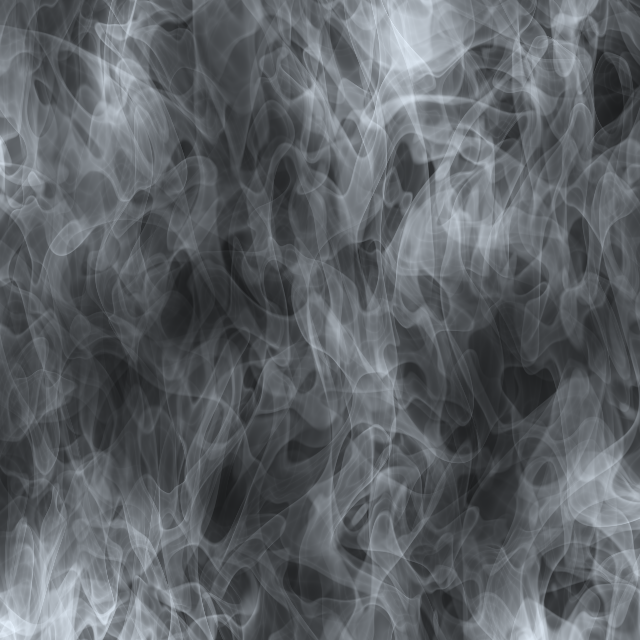
Give the GLSL for this texture, as a three.js fragment shader.

```glsl
// Drifting grey smoke: many translucent sheets are laid over each other.
// Each sheet is a warped noise field that is brightest along its folded edge
// and fades inward; a broad billow field gathers them into bright clumps.

varying vec2 vUv;

const int SHEETS = 22;
const float SCALE_MIN = 2.5;            // cells across the canvas, largest sheet
const float SCALE_MAX = 8.5;            // cells across the canvas, finest sheet
const vec2 STRETCH = vec2(1.3, 0.75);   // makes the wisps taller than wide
const float WARP = 0.6;                 // curl of each sheet, in cells
const float EDGE_WIDTH = 0.004;         // softness of the folded edges
const float STRAND_FREQ = 14.0;         // fine fibres inside a sheet
const float STRAND_GAIN = 0.6;
const float BILLOW_SCALE = 2.6;
const float BILLOW_CONTRAST = 1.4;
const float AMBIENT = 0.08;
const float SMOKE_GAIN = 0.28;
const vec3 TINT = vec3(0.955, 1.0, 1.045);

vec2 hash2(vec2 cell) {
  vec2 k = vec2(dot(cell, vec2(127.1, 311.7)), dot(cell, vec2(269.5, 183.3)));
  return fract(sin(k) * 43758.5453) * 2.0 - 1.0;
}

// Gradient noise, roughly -1 to 1
float noise(vec2 p) {
  vec2 i = floor(p);
  vec2 f = p - i;
  vec2 u = f * f * f * (f * (f * 6.0 - 15.0) + 10.0);
  vec2 e = vec2(0.0, 1.0);
  float low = mix(dot(hash2(i), f), dot(hash2(i + e.yx), f - e.yx), u.x);
  float high = mix(dot(hash2(i + e.xy), f - e.xy), dot(hash2(i + e.yy), f - e.yy), u.x);
  return 1.7 * mix(low, high, u.y);
}

vec2 noise2(vec2 p) {
  return vec2(noise(p), noise(p + vec2(37.2, 17.9)));
}

// Light of a folded sheet: sharp outside, long fade inside
float foldProfile(float x, float width) {
  return smoothstep(-width, width, x) * sqrt(width / (max(x, 0.0) + width));
}

float smokeSheet(vec2 p, float index, float scale) {
  vec2 seed = hash2(vec2(index, 7.0)) * 50.0;
  vec2 q = p * STRETCH * scale + seed;
  q += WARP * noise2(q * 0.8 + 11.3);
  float field = noise(q) + 0.35 * noise(q * 2.1 + 5.7);
  float patchNoise = noise(q * 0.6 + 23.1);

  float level = 0.15 * hash2(vec2(index, 3.0)).x;
  float sheet = foldProfile(field - level, EDGE_WIDTH * scale);
  float strand = 1.0 - abs(sin(field * STRAND_FREQ + patchNoise * 6.0));
  float presence = smoothstep(-0.35, 0.45, patchNoise);
  return sheet * presence * (0.75 + STRAND_GAIN * strand * strand);
}

void main() {
  // Gentle swirl shared by all sheets
  vec2 p = vUv + 0.05 * noise2(vUv * 3.0 + 4.4);

  // Overlapping sheets, from large to fine
  float smoke = 0.0;
  for (int i = 0; i < SHEETS; i++) {
    float index = float(i);
    float scale = mix(SCALE_MIN, SCALE_MAX, index / float(SHEETS - 1));
    smoke += smokeSheet(p, index, scale);
  }

  // Broad density that clumps the smoke
  vec2 b = p * vec2(1.15, 0.85) * BILLOW_SCALE;
  float billow = noise(b + 61.5) + 0.5 * noise(b * 2.4 + 9.2);
  float density = exp(BILLOW_CONTRAST * billow);

  // Soft shoulder keeps the highlights from clipping
  float light = 1.0 - exp(-(AMBIENT + SMOKE_GAIN * smoke * density));
  gl_FragColor = vec4(light * TINT, 1.0);
}
```
